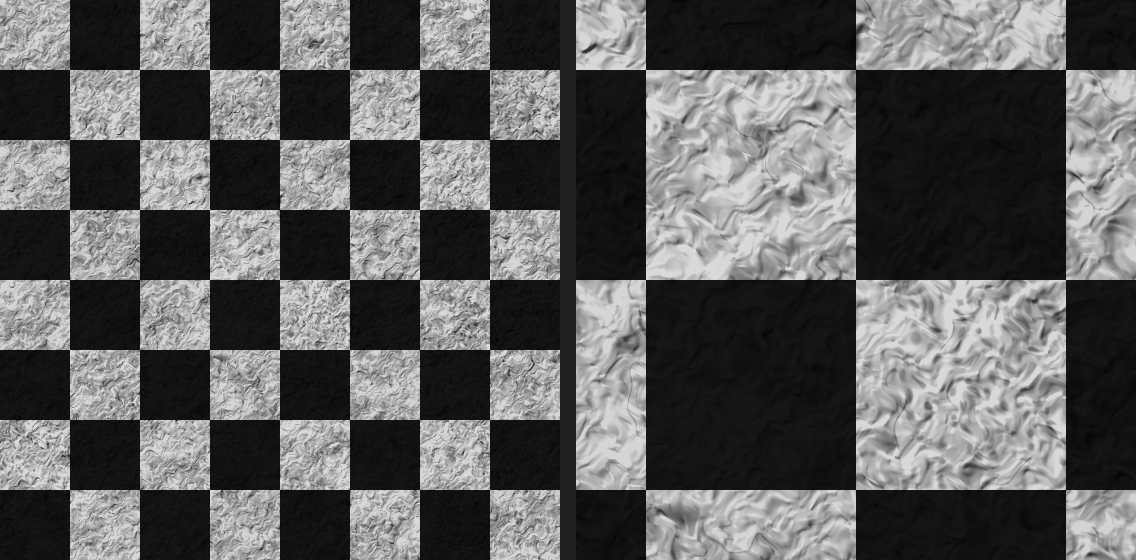
Left: the whole. Right: its middle third, enlarged.
Give the GLSL for this pattern, as a WebGL 2 fragment shader.

```glsl
#version 300 es
precision highp float;

uniform vec2 u_resolution;
out vec4 fragColor;

const float TAU = 6.28318;

// Random triple for an integer lattice cell
vec3 hash3(uvec3 v) {
    v = v * 1664525u + 1013904u;
    v.x += v.y * v.z; v.y += v.z * v.x; v.z += v.x * v.y;
    v ^= v >> 16u;
    v.x += v.y * v.z; v.y += v.z * v.x; v.z += v.x * v.y;
    return vec3(v >> 8u) / 16777216.0;
}

// Wrapping cellular noise: x = nearest distance, y = blended cell value
vec2 cellular(vec2 p, vec2 count) {
    p *= count;
    vec2 base = floor(p);
    float nearest = 4.0, total = 0.001, blend = 0.0005;
    for (int j = -1; j <= 1; j++) {
        for (int i = -1; i <= 1; i++) {
            vec2 cell = base + vec2(i, j);
            vec3 rnd = hash3(uvec3(mod(cell, count), count.x + 7.0 * count.y));
            vec2 offset = cell + 0.1 + 0.8 * rnd.xy - p;
            float d2 = dot(offset, offset);
            float weight = pow(max(1.0 - d2, 0.0), 3.0);
            nearest = min(nearest, d2);
            blend += weight * rnd.z;
            total += weight;
        }
    }
    return vec2(sqrt(nearest), blend / total);
}

// Layered sines with whole frequencies bend the grain
vec2 warp(vec2 p) {
    vec2 q = TAU * p;
    vec2 bend = sin(vec2(17.0 * q.y + 5.0 * q.x, 19.0 * q.x - 7.0 * q.y))
              + 0.6 * sin(vec2(41.0 * q.y - 23.0 * q.x, 37.0 * q.x + 29.0 * q.y) + 1.7);
    return p + 0.003 * bend;
}

float stoneHeight(vec2 p) {
    return cellular(p, vec2(58.0, 66.0)).y
         + 0.60 * cellular(p, vec2(118.0, 131.0)).y
         + 0.38 * cellular(p, vec2(236.0, 251.0)).y;
}

float stoneTone(vec2 p) {
    vec2 q = warp(p);

    // Broad stains, slightly stretched sideways
    float stain = cellular(q, vec2(22.0, 35.0)).y;
    float mottle = 0.55 * stain + 0.45 * cellular(q, vec2(63.0, 87.0)).y - 0.5;

    // Relief lit from the upper left
    vec2 toLight = vec2(-0.0008, 0.0008);
    float relief = stoneHeight(q - toLight) - stoneHeight(q + toLight);

    // Short cracks and scattered pits, each confined to patches
    float patches = cellular(p, vec2(13.0, 11.0)).y;
    float crack = smoothstep(0.05, 0.0, abs(cellular(q, vec2(38.0, 27.0)).y - 0.5))
                * smoothstep(0.5, 0.7, cellular(q, vec2(49.0, 43.0)).y);
    float pit = smoothstep(0.34, 0.12, cellular(q, vec2(104.0, 92.0)).x)
              * smoothstep(0.66, 0.9, patches);

    float tone = 0.685 + 0.36 * mottle + 0.8 * relief;
    tone -= 0.17 * crack + 0.2 * pit;
    return clamp(tone, 0.2, 0.84);
}

void main() {
    vec2 p = gl_FragCoord.xy / u_resolution;

    // Eight by eight squares with smoothed edges
    vec2 s = 8.0 * p;
    vec2 wave = 0.5 - abs(mod(s + 0.5, 2.0) - 1.0);
    vec2 side = clamp(wave * u_resolution / 4.0, -1.0, 1.0);
    float isLight = 0.5 - 0.5 * side.x * side.y;

    // Slight brightness change from square to square
    float squareShift = hash3(uvec3(floor(s), 3.0)).x - 0.5;
    float tone = stoneTone(p);
    float lightStone = tone + 0.025 * squareShift;
    float darkStone = 0.068 + 0.09 * (tone - 0.67) + 0.006 * squareShift;

    fragColor = vec4(vec3(mix(darkStone, lightStone, isLight)), 1.0);
}
```
